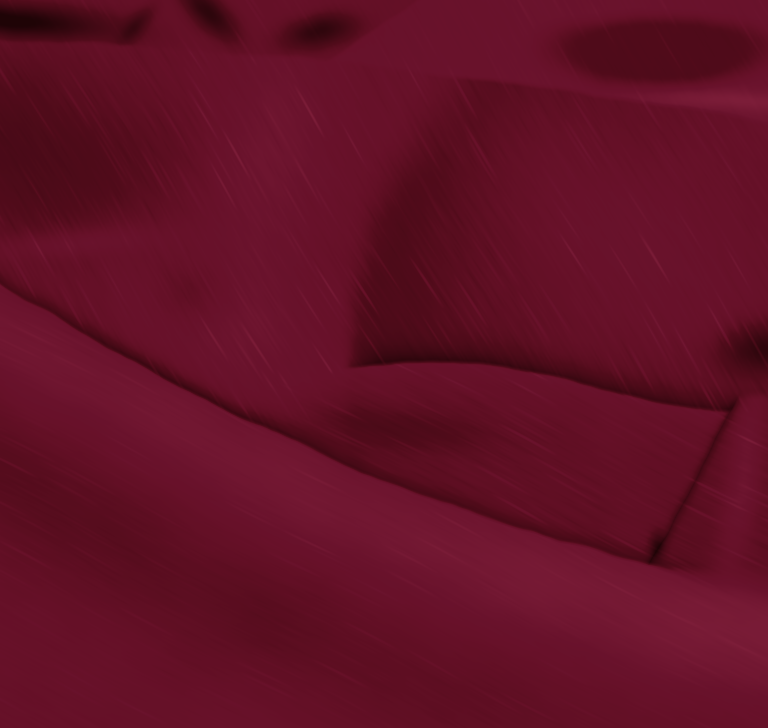
Reproduce this texture procedurally as a WebGL 1 fragment shader.

```glsl
precision highp float;
uniform vec2 u_resolution;

const vec3 PITCH = vec3(0.16, 0.02, 0.04);
const vec3 WINE = vec3(0.32, 0.045, 0.105);
const vec3 BERRY = vec3(0.41, 0.07, 0.17);
const vec3 ROSE = vec3(0.47, 0.105, 0.21);

float hash(vec2 p) {
  return fract(sin(dot(p, vec2(127.1, 311.7))) * 4375.85);
}

vec2 rotate(vec2 p, float angle) {
  float c = cos(angle), s = sin(angle);
  return vec2(c * p.x + s * p.y, c * p.y - s * p.x);
}

// Soft elliptical patch of light or shade
float glow(vec2 p, vec2 center, vec2 radius, float angle) {
  vec2 q = rotate(p - center, angle) / radius;
  return exp(-dot(q, q));
}

// 1 on the positive side of an edge
float side(float d, float softness) {
  return smoothstep(-softness, softness, d);
}

// Shade that fades out on the positive side of an edge
float falloff(float d, float width) {
  return exp(-max(d, 0.0) / width);
}

float layeredSines(vec2 p) {
  float sum = 0.0, gain = 0.5;
  for (int i = 0; i < 4; i++) {
    sum += gain * sin(p.x + 1.7 * sin(p.y)) * cos(p.y - 0.6 * p.x);
    p = rotate(p, 1.1) * 1.9 + 2.3;
    gain *= 0.55;
  }
  return sum;
}

// One random thread segment per stretched cell: x = profile, y = random value
vec2 threadCell(vec2 p, vec2 cells) {
  vec2 q = p * cells;
  float row = floor(q.y);
  q.x += 9.0 * hash(vec2(row, 3.0));
  vec2 f = fract(q);
  float across = sin(3.1416 * f.y);
  float along = sin(3.1416 * f.x);
  return vec2(across * across * along, hash(vec2(floor(q.x), row)));
}

// Fine weave with rare bright slubs
float threads(vec2 p, float angle) {
  vec2 q = rotate(p, angle);
  q.y += 0.003 * sin(q.x * 13.0);
  vec2 fine = threadCell(q, vec2(22.0, 210.0));
  vec2 medium = threadCell(q + 0.37, vec2(9.0, 115.0));
  vec2 slub = threadCell(q + 0.71, vec2(11.0, 170.0));
  return 0.022 * fine.x * (fine.y - 0.5) + 0.022 * medium.x * (medium.y - 0.5)
       + 0.075 * slub.x * pow(slub.y, 9.0);
}

float upperCloth(vec2 p, float aboveFold) {
  float t = 0.378;
  t += 0.06 * glow(p, vec2(0.35, 0.80), vec2(0.08, 0.15), -0.2);
  t += 0.05 * glow(p, vec2(0.28, 0.58), vec2(0.17, 0.09), -0.5);
  t -= 0.065 * glow(p, vec2(0.25, 0.60), vec2(0.05, 0.045), 0.0);
  t -= 0.09 * glow(p, vec2(0.03, 0.79), vec2(0.20, 0.12), -0.3);
  t += 0.06 * glow(p, vec2(0.10, 0.665), vec2(0.10, 0.018), 0.08);
  t += 0.035 * glow(p, vec2(0.80, 0.68), vec2(0.28, 0.10), -0.7);
  t -= 0.20 * glow(p, vec2(1.0, 0.52), vec2(0.06, 0.035), 0.1);
  // Shaded flank rising from the tip of the fold
  float h = max(p.y - 0.49, 0.0);
  float d = p.x - 0.456 - 0.9 * h * h;
  t -= 0.085 * side(d, 0.012 + 0.16 * h) * falloff(d, 0.17);
  return t - 0.17 * falloff(aboveFold, 0.018) * smoothstep(0.44, 0.50, p.x);
}

float innerPanel(vec2 p, float aboveFold) {
  float t = 0.355 + 0.05 * falloff(-aboveFold, 0.035);
  return t - 0.06 * glow(p, vec2(0.50, 0.415), vec2(0.14, 0.03), -0.1);
}

float backFolds(vec2 p) {
  float t = 0.375 + 0.035 * side(p.x - 0.44 - 1.4 * (p.y - 0.925), 0.006);
  t -= 0.28 * glow(p, vec2(0.0, 0.975), vec2(0.13, 0.022), -0.1);
  t -= 0.20 * glow(p, vec2(0.27, 0.985), vec2(0.045, 0.018), -0.8);
  t -= 0.12 * glow(p, vec2(0.175, 0.965), vec2(0.03, 0.012), 0.9);
  t -= 0.19 * glow(p, vec2(0.415, 0.955), vec2(0.045, 0.02), 0.2);
  float hollow = length((p - vec2(0.86, 0.93)) / vec2(0.18, 0.06));
  t -= 0.10 * (1.0 - smoothstep(0.55, 1.05, hollow));
  return t + 0.07 * glow(p, vec2(0.95, 0.86), vec2(0.11, 0.014), -0.05);
}

float lowerCloth(vec2 p, float below) {
  float t = 0.325 + 0.11 * glow(vec2(below, 0.0), vec2(0.06, 0.0), vec2(0.11, 1.0), 0.0);
  return t + 0.055 * smoothstep(0.24, 0.45, below) + 0.03 * p.x;
}

vec3 dye(float tone) {
  vec3 color = mix(PITCH, WINE, (tone - 0.16) / 0.16);
  color = mix(color, BERRY, clamp((tone - 0.32) / 0.09, 0.0, 1.0));
  return mix(color, ROSE, clamp((tone - 0.41) / 0.06, 0.0, 1.3));
}

void main() {
  vec2 uv = gl_FragCoord.xy / u_resolution;
  vec2 p = uv + 0.005 * vec2(layeredSines(uv * 17.0), layeredSines(uv * 14.0 + 5.0));

  // Fold lines
  float aboveFold = p.y - 0.468 - 0.035 * cos((p.x - 0.56) * 7.4);
  float aboveHem = p.y - 0.61 + 0.65 * p.x - 0.23 * p.x * p.x;
  float aboveTop = p.y - 0.945 + 0.03 * p.x + 0.085 * p.x * p.x;
  float pastSeam = p.x - 0.853 - 0.505 * (p.y - 0.238);

  // Layers from back to front
  float panel = side(-aboveFold, 0.004) * smoothstep(0.25, 0.50, p.x);
  float tone = mix(upperCloth(p, aboveFold), innerPanel(p, aboveFold), panel);
  float flap = side(pastSeam, 0.004) * side(0.455 - p.y, 0.008);
  float flapTone = 0.345 + 0.08 * glow(p, vec2(0.97, 0.35), vec2(0.022, 0.13), -0.15);
  tone = mix(tone, flapTone, flap);
  tone -= 0.11 * falloff(abs(pastSeam), 0.005) * side(0.45 - p.y, 0.01);
  float hemDepth = 0.10 + 0.12 * glow(p, vec2(0.24, 0.46), vec2(0.2, 0.25), 0.0);
  tone -= hemDepth * falloff(aboveHem, 0.012) * (1.0 - smoothstep(0.85, 0.95, p.x));
  tone -= 0.14 * glow(p, vec2(0.855, 0.25), vec2(0.01, 0.018), 0.0);
  float top = side(aboveTop, 0.005);
  tone = mix(tone, backFolds(p), top);
  float hemSoftness = 0.004 + 0.03 * smoothstep(0.84, 1.0, p.x);
  float lower = side(-aboveHem, hemSoftness);
  tone = mix(tone, lowerCloth(p, -aboveHem), lower);

  // Weave and gentle unevenness
  float weave = mix(threads(uv, -1.05), threads(uv, -0.5), max(panel, lower));
  tone += weave * (1.0 - 0.5 * lower - 0.6 * top);
  tone += 0.012 * layeredSines(uv * 9.0 + 2.0);
  gl_FragColor = vec4(dye(clamp(tone, 0.12, 0.50)), 1.0);
}
```
